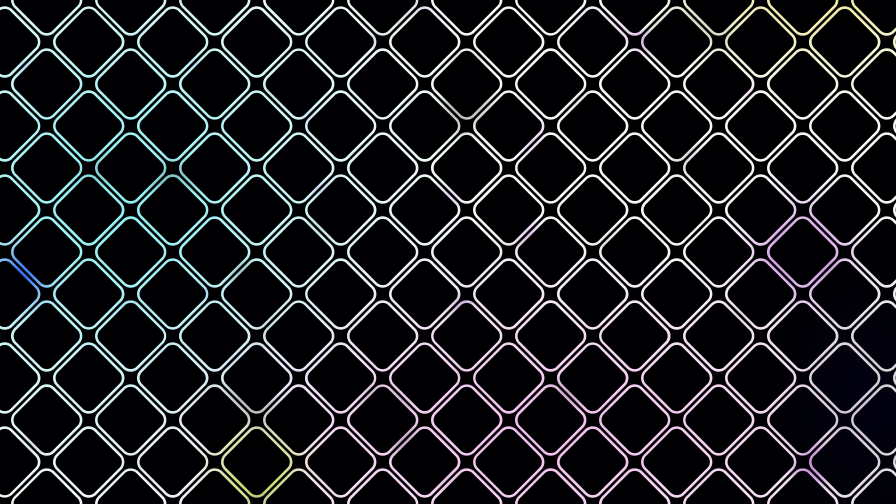
Write a Shadertoy shader that draws this pattern.

```glsl
// Staggered rounded diamond outlines on black, with drifting iridescent tints.

vec2 hashGradient(vec2 cell) {
    vec2 h = vec2(dot(cell, vec2(127.1, 311.7)), dot(cell, vec2(269.5, 183.3)));
    return 2.0 * fract(sin(h) * 43758.55) - 1.0;
}

float gradientNoise(vec2 p) {
    vec2 i = floor(p), f = fract(p);
    vec2 s = f * f * f * (f * (f * 6.0 - 15.0) + 10.0);
    vec2 o = vec2(0.0, 1.0);
    float low = mix(dot(hashGradient(i), f),
                    dot(hashGradient(i + o.yx), f - o.yx), s.x);
    float high = mix(dot(hashGradient(i + o), f - o),
                     dot(hashGradient(i + o.yy), f - o.yy), s.x);
    return mix(low, high, s.y);
}

float roundedSquare(vec2 p, float halfSide, float radius) {
    vec2 q = abs(p) - halfSide + radius;
    return length(max(q, 0.0)) + min(max(q.x, q.y), 0.0) - radius;
}

// Soft elliptical patch, 1 at its centre.
float patchAt(vec2 uv, vec2 centre, vec2 size) {
    vec2 d = (uv - centre) / size;
    return exp(-dot(d, d));
}

vec3 lineTint(vec2 uv) {
    vec3 tint = vec3(0.97, 0.98, 0.97);

    // Broad colour fields
    tint = mix(tint, vec3(0.50, 0.94, 0.95), 0.85 * patchAt(uv, vec2(0.23, 0.60), vec2(0.38, 0.36)));
    tint = mix(tint, vec3(0.95, 0.68, 0.92), 0.75 * patchAt(uv, vec2(1.08, 0.14), vec2(0.55, 0.24)));
    tint = mix(tint, vec3(0.93, 0.91, 0.56), 0.80 * patchAt(uv, vec2(1.63, 1.00), vec2(0.24, 0.13)));

    // Small saturated glints
    tint = mix(tint, vec3(0.76, 0.40, 0.88), 0.75 * patchAt(uv, vec2(1.59, 0.50), vec2(0.09)));
    tint = mix(tint, vec3(0.72, 0.85, 0.20), patchAt(uv, vec2(0.51, 0.07), vec2(0.07)));
    tint = mix(tint, vec3(0.20, 0.42, 0.95), patchAt(uv, vec2(0.04, 0.45), vec2(0.05)));

    // Scattered violet and blue wear
    float wear = smoothstep(0.22, 0.60, gradientNoise(uv * 9.0 + 4.0));
    vec3 wearColor = mix(vec3(0.42, 0.48, 0.92), vec3(0.78, 0.48, 0.88), smoothstep(0.3, 1.0, uv.x));
    return mix(tint, wearColor, 0.65 * wear);
}

void mainImage(out vec4 fragColor, in vec2 fragCoord) {
    vec2 uv = fragCoord / iResolution.y;

    // Six diamonds per height; diagonal axes put one in each unit square
    vec2 p = uv * 6.0 - vec2(0.556, 0.0);
    vec2 local = fract(vec2(p.x + p.y, p.x - p.y) + 0.5) - 0.5;
    float pixel = 6.0 * sqrt(2.0) / iResolution.y;

    // Outline with slightly uneven thickness
    float thickness = 0.0215 + 0.004 * gradientNoise(uv * 14.0);
    float edge = abs(roundedSquare(local, 0.457, 0.163)) - thickness;
    float line = clamp(0.5 - edge / pixel, 0.0, 1.0);

    // Dark ground, navy haze and dimmer lines in the lower right
    float haze = patchAt(uv, vec2(1.72, 0.20), vec2(0.14, 0.20));
    vec3 color = vec3(0.0, 0.0, 0.008) + vec3(0.01, 0.005, 0.06) * haze;
    float brightness = 1.0 - 0.15 * haze - 0.25 * smoothstep(0.15, 0.55, gradientNoise(uv * 7.0 + 31.0));
    color = mix(color, lineTint(uv) * brightness, line);

    fragColor = vec4(color, 1.0);
}
```
